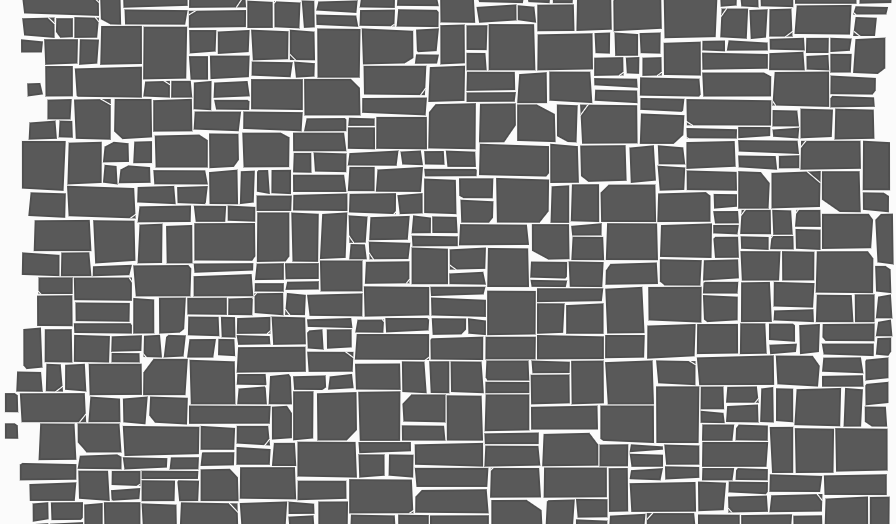
A Shadertoy shader for this pattern:

```glsl
const vec3 MORTAR_COLOR = vec3(0.985);
const vec3 STONE_COLOR = vec3(0.35);
const vec3 RIM_COLOR = vec3(0.31);
const vec2 BLOCK_SIZE = vec2(0.107, 0.069);   // all lengths: canvas height = 1
const vec2 CUT_RANGE = vec2(0.15, 0.85);
const float MAX_AREA = 0.0095;
const float MIN_AREA = 0.0030;
const float SPLIT_CHANCE = 0.42;
const float JOINT = 0.0011;                   // half width of the finest joint
const float CORNER_JITTER = 0.0052;
const float CHAMFER_CHANCE = 0.38;
const float CHIP_CHANCE = 0.35;
const vec2 RIM_FADE = vec2(0.0025, 0.0045);
const vec2 LEFT_MARGIN = vec2(0.005, 0.075);
const vec2 RIGHT_MARGIN = vec2(0.003, 0.020);
const float MIN_EDGE_WIDTH = 0.025;

float hash(vec2 p) {
    vec3 q = fract(p.xyx * 0.1031);
    q += dot(q, q.yzx + 33.33);
    return fract((q.x + q.y) * q.z);
}

float pick(vec2 id, float salt) {
    return hash(id + salt * vec2(17.0, 29.0));
}

float cut(vec2 cell) {
    return mix(CUT_RANGE.x, CUT_RANGE.y, hash(cell + 211.0));
}

bool isUpright(vec2 cell) {
    return mod(cell.x + cell.y, 2.0) < 0.5;
}

// Interlocking blocks: cells hold upright or level joints in turn,
// and each grid vertex owns the rectangle the joints leave around it.
vec2 findBlock(vec2 p, out vec2 lo, out vec2 hi) {
    vec2 cell = floor(p), f = p - cell, v;
    float side;
    if (isUpright(cell)) {
        side = step(cut(cell), f.x);
        v = cell + vec2(side, step(cut(cell + vec2(2.0 * side - 1.0, 0.0)), f.y));
    } else {
        side = step(cut(cell), f.y);
        v = cell + vec2(step(cut(cell + vec2(0.0, 2.0 * side - 1.0)), f.x), side);
    }
    float ne = cut(v), sw = cut(v - 1.0);
    float nw = cut(v - vec2(1, 0)), se = cut(v - vec2(0, 1));
    bool upright = isUpright(v);
    hi = v + (upright ? vec2(ne, nw) : vec2(se, ne));
    lo = v - 1.0 + (upright ? vec2(sw, se) : vec2(nw, sw));
    return v;
}

// Break large blocks, and some medium ones, into smaller stones.
void splitBlock(vec2 p, inout vec2 id, inout vec2 lo, inout vec2 hi) {
    for (int i = 0; i < 3; i++) {
        vec2 size = hi - lo;
        float area = size.x * size.y;
        bool chosen = area > MIN_AREA && pick(id, 1.0) < SPLIT_CHANCE;
        if (area < MAX_AREA && !chosen) break;
        int axis = size.x > size.y * (1.1 + 1.2 * pick(id, 2.0)) ? 0 : 1;
        float at = mix(lo[axis], hi[axis], mix(0.3, 0.7, pick(id, 3.0)));
        bool upper = p[axis] > at;
        if (upper) lo[axis] = at;
        else hi[axis] = at;
        id += vec2(137.0, 91.0) * (upper ? 2.0 : 1.0);
    }
}

float lineDistance(vec2 p, vec2 a, vec2 b) {
    vec2 e = normalize(b - a), r = p - a;
    return e.x * r.y - e.y * r.x;
}

vec2 stoneCorner(vec2 id, vec2 lo, vec2 hi, int k) {
    vec2 s = vec2(k == 1 || k == 2, k >= 2);
    float n = float(k) * 2.0;
    vec2 h = vec2(pick(id, 10.0 + n), pick(id, 11.0 + n));
    return mix(lo, hi, s) + (1.0 - 2.0 * s) * (JOINT + CORNER_JITTER * h * h * h);
}

// Depth inside an uneven four-sided stone, negative in the joint.
float stoneDepth(vec2 p, vec2 id, vec2 lo, vec2 hi) {
    float depth = 1.0;
    for (int k = 0; k < 4; k++)
        depth = min(depth, lineDistance(p, stoneCorner(id, lo, hi, k),
                                        stoneCorner(id, lo, hi, (k + 1) % 4)));

    // Chamfer one corner; sometimes its chip stays in place.
    if (pick(id, 4.0) < CHAMFER_CHANCE) {
        vec2 s = step(0.5, vec2(pick(id, 5.0), pick(id, 6.0)));
        vec2 r = abs(p - mix(lo, hi, s));
        float reach = min(hi.x - lo.x, hi.y - lo.y) * mix(0.12, 0.4, pick(id, 7.0));
        vec2 n = normalize(vec2(mix(0.5, 1.5, pick(id, 8.0)), 1.0));
        float d = dot(r, n) - reach * 0.7;
        bool chip = pick(id, 9.0) < CHIP_CHANCE;
        depth = min(depth, chip ? abs(d) - JOINT : d);
    }
    return depth;
}

void mainImage(out vec4 fragColor, in vec2 fragCoord) {
    vec2 p = fragCoord / iResolution.y;
    float pixel = 1.0 / iResolution.y;
    float wallWidth = iResolution.x / iResolution.y;

    vec2 lo, hi;
    vec2 id = findBlock(p / BLOCK_SIZE, lo, hi);
    lo *= BLOCK_SIZE;
    hi *= BLOCK_SIZE;
    splitBlock(p, id, lo, hi);

    // Ragged left and right ends of the wall.
    lo.x = max(lo.x, mix(LEFT_MARGIN.x, LEFT_MARGIN.y, pick(id, 20.0)));
    hi.x = min(hi.x, wallWidth - mix(RIGHT_MARGIN.x, RIGHT_MARGIN.y, pick(id, 21.0)));
    bool atEnd = lo.x < LEFT_MARGIN.y || hi.x > wallWidth - RIGHT_MARGIN.y;
    bool missing = hi.x <= lo.x || (atEnd && hi.x - lo.x < MIN_EDGE_WIDTH);

    float depth = missing ? -1.0 : stoneDepth(p, id, lo, hi);
    vec3 stone = mix(RIM_COLOR, STONE_COLOR, smoothstep(RIM_FADE.x, RIM_FADE.y, depth));
    float coverage = clamp(depth / pixel + 0.5, 0.0, 1.0);
    fragColor = vec4(mix(MORTAR_COLOR, stone, coverage), 1.0);
}
```
